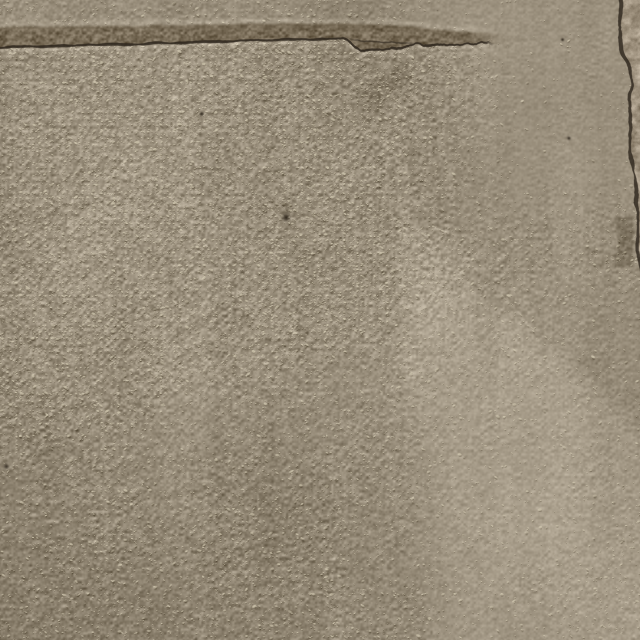
This texture is drawn by a WebGL 2 fragment shader. Its source:

```glsl
#version 300 es
precision highp float;
// Weathered concrete slab: a fading groove near the top, a broken right edge,
// soft trowel patches and pale grit. Layered value noise gives the tone and
// relief; jittered cells scatter the grit; edge curves shape the cracks.

uniform vec2 u_resolution;
out vec4 fragColor;

const vec3 CONCRETE = vec3(0.595, 0.553, 0.480);
const vec3 GROOVE = vec3(0.455, 0.405, 0.325);
const vec3 CRACK = vec3(0.170, 0.140, 0.105);
const vec3 GRIT = vec3(0.840, 0.805, 0.710);
const vec3 RUBBLE = vec3(0.625, 0.575, 0.500);
const float GRAIN_AMOUNT = 0.105;
const float RELIEF_AMOUNT = 0.125;
const float GRIT_CELLS = 105.0;
// Pits: centre and radius
const vec3 PITS[5] = vec3[5](
  vec3(0.889, 0.784, 0.0028), vec3(0.879, 0.938, 0.0025),
  vec3(0.010, 0.271, 0.0035), vec3(0.447, 0.660, 0.0050),
  vec3(0.315, 0.822, 0.0030));

float hash(vec2 p) {
  return fract(sin(dot(p, vec2(127.1, 311.7))) * 43758.5453);
}

float noise(vec2 p) {
  vec2 i = floor(p), f = fract(p);
  f = f * f * (3.0 - 2.0 * f);
  return mix(mix(hash(i), hash(i + vec2(1, 0)), f.x),
             mix(hash(i + vec2(0, 1)), hash(i + vec2(1, 1)), f.x), f.y);
}

float fbm(vec2 p) {
  float sum = 0.0, amp = 0.5;
  for (int i = 0; i < 4; i++) {
    sum += amp * noise(p);
    p = p * 2.03 + 17.3;
    amp *= 0.5;
  }
  return sum;
}

// Soft elliptical spot, 1 at its centre
float blob(vec2 p, vec2 centre, vec2 size) {
  vec2 d = (p - centre) / size;
  return exp(-dot(d, d));
}

float line(float d, float width, float aa) {
  return 1.0 - smoothstep(width - aa, width + aa, abs(d));
}

// Lighter trowelled wedge at the lower right
float wedge(vec2 p) {
  float left = smoothstep(0.0, 0.035 + 0.12 * smoothstep(0.5, 0.1, p.y), p.x - 0.605);
  float slant = 0.557 - 0.9 * (p.x - 0.755) - p.y;
  return left * smoothstep(-0.03, 0.035, slant + 0.04 * (fbm(p * 9.0) - 0.5));
}

float broadTone(vec2 p) {
  float tone = 0.052 * wedge(p) + 0.09 * (fbm(p * vec2(7.0, 4.5)) - 0.47);
  tone += 0.030 * (noise(vec2(p.x * 38.0, p.y * 4.0)) - 0.5);
  tone -= 0.050 * blob(p, vec2(0.08, 0.06), vec2(0.34, 0.30));
  tone -= 0.030 * blob(p, vec2(0.52, 0.18), vec2(0.16, 0.22));
  tone += 0.035 * blob(p, vec2(0.82, 0.90), vec2(0.16, 0.16));
  tone += 0.020 * blob(p, vec2(0.15, 0.60), vec2(0.25, 0.25));
  vec2 s = p - vec2(0.605, 0.865);
  s = vec2(s.x + s.y, s.y - s.x) * 0.7071;
  return tone - 0.085 * blob(s, vec2(0.0), vec2(0.050, 0.018));
}

float gritDensity(vec2 p) {
  float d = mix(0.60, 0.28, smoothstep(0.57, 0.72, p.x));
  d *= mix(0.45, 1.0, smoothstep(-0.07, 0.07, p.y - 0.32 - 0.30 * p.x));
  d *= 1.0 - 0.85 * smoothstep(0.68, 0.82, p.x) * smoothstep(0.55, 0.75, p.y);
  d *= 1.0 - 0.75 * smoothstep(0.94, 0.96, p.y);
  return d * (0.45 + 1.15 * fbm(p * 12.0));
}

// Signed light of scattered chips: bright face, shadow beneath
vec2 grit(vec2 p, float density, float aa) {
  vec2 light = vec2(0.0);
  for (int k = 0; k < 3; k++) {
    float cells = GRIT_CELLS * (1.0 + 0.43 * float(k));
    vec2 q = p * cells + 31.7 * float(k), id = floor(q);
    float chance = hash(id + 5.1), size = mix(0.10, 0.26, pow(hash(id + 9.7), 2.0));
    vec2 d = fract(q) - 0.5 - 0.45 * (vec2(hash(id), hash(id + 2.3)) - 0.5);
    d.y += d.x * (hash(id + 7.9) - 0.5);
    float soft = 0.07 + aa * cells * 0.6, on = step(chance, density * 0.75);
    float power = 0.35 + 0.65 * hash(id + 3.3);
    light.x += on * power * smoothstep(size + soft, size - soft, length(d * vec2(0.8, 1.25)));
    light.y += on * smoothstep(size + soft, size - soft, length(d + vec2(-0.08, 0.24)));
  }
  return min(light, 1.0);
}

void main() {
  vec2 p = gl_FragCoord.xy / u_resolution;
  float aa = 0.8 / min(u_resolution.x, u_resolution.y);

  // Slab tone, grain and relief lit from above
  float density = gritDensity(p);
  float rough = 0.45 + 0.75 * smoothstep(0.0, 0.4, density);
  float grain = noise(p * 310.0) - 0.5 + 0.7 * (noise(p * 150.0 + 8.0) - 0.5);
  float relief = noise(p * 190.0) - noise(p * 190.0 + vec2(-0.25, 0.7));
  float texture1 = rough * (GRAIN_AMOUNT * grain + RELIEF_AMOUNT * relief);
  vec3 col = CONCRETE + broadTone(p) + texture1;
  vec2 chips = grit(p, density, aa);
  col -= 0.09 * chips.y;
  col = mix(col, GRIT, 0.75 * chips.x);

  // Groove with a pale upper lip and a dark, chipped lower edge
  float chipped = smoothstep(0.535, 0.565, p.x);
  float wobble = fbm(vec2(p.x * 45.0, 3.0)) - 0.47;
  float top = 0.958 + 0.005 * smoothstep(0.0, 0.55, p.x)
            - 0.016 * smoothstep(0.55, 0.80, p.x) + 0.004 * wobble;
  float bottom = 0.926 + 0.026 * min(p.x, 0.54) - 0.015 * chipped
               + 0.006 * smoothstep(0.62, 0.66, p.x) + wobble * mix(0.004, 0.014, chipped);
  float fade = 1.0 - smoothstep(0.72, 0.81, p.x);
  float inside = smoothstep(-0.003, 0.003, top - p.y) * smoothstep(-aa, aa, p.y - bottom);
  vec3 grooveCol = GROOVE + texture1 + 0.16 * (fbm(p * vec2(45.0, 75.0)) - 0.47);
  col = mix(col, grooveCol, 0.92 * inside * fade);
  col += 0.055 * fade * exp(-pow((p.y - top - 0.005) / 0.004, 2.0));
  float edgeFade = 1.0 - smoothstep(0.755, 0.775, p.x);
  float edgeWidth = 0.0012 + 0.0014 * noise(vec2(p.x * 60.0, 1.0));
  col = mix(col, CRACK, 0.85 * edgeFade * line(p.y - bottom, edgeWidth, aa));
  col += 0.07 * edgeFade * exp(-pow((p.y - bottom + 0.005) / 0.003, 2.0));
  float ledge = 0.941 - 0.09 * (p.x - 0.54) + 0.010 * wobble;
  float ledgeSpan = chipped * (1.0 - smoothstep(0.63, 0.66, p.x));
  col = mix(col, CRACK, 0.6 * ledgeSpan * line(p.y - ledge, 0.0012, aa));

  // Broken right edge, with rubble beyond and a damp patch beside it
  float side = 0.969 + 0.016 * smoothstep(0.94, 0.87, p.y)
             + 0.013 * smoothstep(0.76, 0.66, p.y) + 0.008 * smoothstep(0.63, 0.53, p.y)
             + 0.012 * (fbm(vec2(p.y * 38.0, 9.0)) - 0.47);
  float upper = smoothstep(0.52, 0.55, p.y);
  vec3 rubble = RUBBLE + 0.40 * (fbm(p * 95.0) - 0.47) + 0.8 * texture1;
  col = mix(col, rubble, upper * smoothstep(-aa, aa, p.x - side));
  float sideWidth = 0.0010 + 0.0030 * noise(vec2(p.y * 48.0, 4.0));
  col = mix(col, CRACK, 0.80 * upper * line(p.x - side, sideWidth, aa));
  vec2 damp = abs(p - vec2(0.976, 0.623)) - vec2(0.012, 0.038);
  float dampEdge = max(damp.x, damp.y) + 0.018 * (fbm(p * 50.0) - 0.47);
  col -= 0.10 * smoothstep(0.004, -0.004, dampEdge) * smoothstep(aa, -aa, p.x - side);

  // Small dark pits
  for (int i = 0; i < 5; i++) {
    vec2 d = (p - PITS[i].xy) / PITS[i].z;
    col = mix(col, CRACK, 0.75 * exp(-dot(d, d)));
  }
  col -= 0.09 * blob(p, vec2(0.450, 0.672), vec2(0.008, 0.020));

  fragColor = vec4(clamp(col, 0.0, 1.0), 1.0);
}
```
